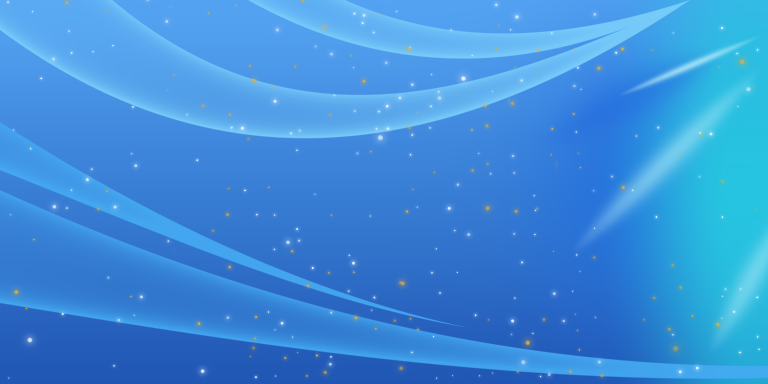
This background is drawn by a Shadertoy shader. Its source:

```glsl
// A blue festive backdrop: a vertical gradient with a cyan glow at the right,
// four tapering translucent ribbons bounded by cubic curves, three slanted
// light beams, and layers of white and gold dots scattered on hashed cells.

const vec3 SKY_TOP = vec3(0.33, 0.64, 0.95);
const vec3 SKY_MID = vec3(0.225, 0.50, 0.84);
const vec3 SKY_LOW = vec3(0.12, 0.33, 0.70);
const vec3 DEEP_BLUE = vec3(0.12, 0.43, 0.87);
const vec3 CYAN = vec3(0.15, 0.77, 0.88);
const vec3 ICE = vec3(0.48, 0.81, 0.98);
const vec3 AZURE = vec3(0.27, 0.67, 0.95);
const vec3 BEAM = vec3(0.70, 0.92, 0.98);
const vec3 GOLD = vec3(0.86, 0.68, 0.25);

vec3 hash3(vec2 p) {
    vec3 q = fract(vec3(p.xyx) * vec3(0.1031, 0.1030, 0.0973));
    q += dot(q, q.yxz + 33.33);
    return fract((q.xxy + q.yzz) * q.zyx);
}

// Cubic through four evenly spaced heights over the span (start, end)
float curve(float x, vec2 span, vec4 h) {
    float s = 3.0 * (x - span.x) / (span.y - span.x);
    float a = s - 1.0, b = s - 2.0, c = s - 3.0;
    return dot(h, vec4(-a * b * c / 6.0, s * b * c / 2.0,
                       -s * a * c / 2.0, s * a * b / 6.0));
}

// Translucent band between two heights, brightest along its rims
vec3 ribbon(vec3 base, vec2 p, float top, float low, float tip,
            vec3 tint, float rimWidth, float px) {
    float above = p.y - low, below = top - p.y;
    float cover = smoothstep(-px, px, above) * smoothstep(-px, px, below)
                * smoothstep(px, -px, p.x - tip);
    float rim = 0.85 * exp(-max(above, 0.0) / rimWidth)
              + 0.65 * exp(-max(below, 0.0) / rimWidth);
    return mix(base, tint, cover * min(0.15 + rim, 0.9));
}

// Soft streak that narrows and fades toward both ends
float beam(vec2 p, vec2 a, vec2 b, float width) {
    vec2 axis = 0.5 * (b - a), d = p - 0.5 * (a + b);
    float halfLength = length(axis);
    vec2 dir = axis / halfLength;
    float along = dot(d, dir) / halfLength;
    float across = dot(d, vec2(-dir.y, dir.x));
    float taper = max(1.0 - along * along, 0.0);
    float w = width * (0.25 + 0.75 * taper);
    return taper * exp(-across * across / (w * w));
}

// One dot per chosen cell: rgb is its colour, a its opacity
vec4 dots(vec2 p, float cells, float density, float radius, float seed) {
    vec2 id = floor(p * cells);
    vec3 place = hash3(id + seed);
    vec3 look = hash3(id + seed + 57.0);
    float r = radius * mix(0.5, 1.0, look.x);
    float d = length(p - (id + 0.25 + 0.5 * place.xy) / cells);
    float core = 1.0 - smoothstep(0.25 * r, r, d);
    float halo = 0.3 * exp(-d * d / (2.0 * r * r));
    float alpha = step(place.z, density) * max(core, halo);
    return vec4(mix(vec3(0.92, 0.97, 1.0), GOLD, step(0.6, look.y)),
                alpha * mix(0.5, 1.0, look.z));
}

vec3 backdrop(vec2 p) {
    vec3 col = mix(SKY_LOW, SKY_MID, smoothstep(-0.1, 0.6, p.y));
    col = mix(col, SKY_TOP, smoothstep(0.45, 1.05, p.y));
    // Saturated blue pool, then the cyan side light
    vec2 pool = (p - vec2(1.65, 0.52)) / vec2(0.25, 0.36);
    col = mix(col, DEEP_BLUE, 0.75 * exp(-dot(pool, pool)));
    float side = smoothstep(1.58, 1.96, p.x + 0.05 * sin(3.0 * p.y));
    return mix(col, CYAN, side * (1.0 - 0.8 * pow(abs(p.y - 0.5), 1.5)));
}

void mainImage(out vec4 fragColor, in vec2 fragCoord) {
    vec2 p = fragCoord / iResolution.y;
    float px = 0.8 / iResolution.y;
    vec3 col = backdrop(p);

    // Shade and beams at the right
    col = mix(col, vec3(0.13, 0.40, 0.87),
              0.5 * beam(p, vec2(1.40, 0.62), vec2(1.88, 0.86), 0.06));
    col = mix(col, BEAM, 0.80 * beam(p, vec2(1.61, 0.75), vec2(1.98, 0.906), 0.010));
    col = mix(col, BEAM, 0.55 * beam(p, vec2(1.49, 0.34), vec2(1.98, 0.82), 0.033));
    col = mix(col, BEAM, 0.50 * beam(p, vec2(1.85, 0.08), vec2(2.07, 0.48), 0.033));

    // Hanging ribbons that meet near the top right
    float tip = 1.797;
    float top = curve(p.x, vec2(0.292, tip), vec4(1.0, 0.763, 0.807, 1.0));
    float low = curve(p.x, vec2(0.0, tip), vec4(0.922, 0.656, 0.703, 1.0));
    col = ribbon(col, p, top, low, tip, ICE, 0.026, px);
    top = curve(p.x, vec2(0.898, tip), vec4(1.0, 0.919, 0.927, 1.0));
    low = curve(p.x, vec2(0.646, tip), vec4(1.0, 0.862, 0.867, 1.0));
    col = ribbon(col, p, top, low, tip, ICE, 0.024, px);

    // Sweeping ribbons falling from the left edge
    vec2 span = vec2(0.0, 1.211);
    top = curve(p.x, span, vec4(0.682, 0.448, 0.268, 0.148));
    low = curve(p.x, span, vec4(0.557, 0.396, 0.250, 0.148));
    col = ribbon(col, p, top, low, span.y, AZURE, 0.035, px);
    span = vec2(0.0, 2.0);
    top = curve(p.x, span, vec4(0.505, 0.250, 0.096, 0.047));
    low = curve(p.x, span, vec4(0.211, 0.107, 0.034, 0.016));
    col = ribbon(col, p, top, low, 2.1, AZURE, 0.030, px);

    // Dots from fine and frequent to large and rare, denser mid canvas
    float crowd = 0.5 + 0.7 * exp(-pow((p.x - 1.1) / 0.4, 2.0));
    for (int i = 0; i < 4; i++) {
        float k = float(i);
        vec4 dot4 = dots(p, 19.0 - 4.5 * k, 0.28 * crowd,
                         0.0045 + 0.0024 * k, 11.0 + 23.0 * k);
        col = mix(col, dot4.rgb, dot4.a);
    }
    fragColor = vec4(col, 1.0);
}
```
